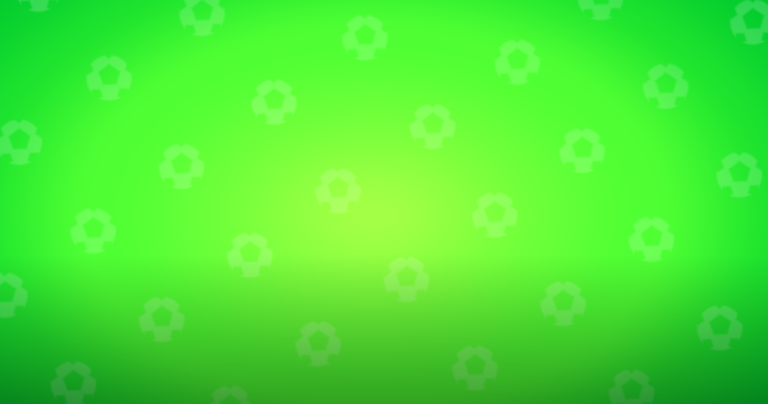
A WebGL 2 fragment shader for this pattern:

```glsl
#version 300 es
precision highp float;

#define STEP_ACROSS vec2(0.3877, -0.0600)
#define STEP_UP vec2(0.2185, 0.1593)
#define FIRST_BALL vec2(0.837, 0.528)
#define BALL_RADIUS 0.056
#define BALL_OPACITY 0.17
#define BALL_TILT 0.35
#define SWAY 0.017
#define GLOW_CENTER vec2(0.925, 0.468)
#define GLOW_RADII vec2(0.948, 0.617)
#define SHADE_TOP 0.37
#define SHADE_DEPTH 0.36

uniform vec2 u_resolution;
out vec4 fragColor;

const float SECTOR = 1.2566371;

float hash(vec2 p) {
  return fract(sin(dot(p, vec2(127.1, 311.7))) * 43758.5);
}

// Folds the plane into one fifth, centred on the +x axis
vec2 foldFive(vec2 p) {
  float a = atan(p.y, p.x);
  a -= SECTOR * floor(a / SECTOR + 0.5);
  return length(p) * vec2(cos(a), sin(a));
}

// Pentagon with one corner on the +x axis
float pentagon(vec2 p, float radius) {
  vec2 f = foldFive(p);
  float h = SECTOR * 0.5;
  return dot(vec2(f.x, abs(f.y)), vec2(cos(h), sin(h))) - radius * cos(h);
}

// Disc with a central patch and five patches cut into its rim
float ballShape(vec2 p) {
  float disc = length(p) - 1.0;
  float c = cos(BALL_TILT), s = sin(BALL_TILT);
  vec2 q = mat2(c, -s, s, c) * (p - vec2(0.02, 0.11));
  float middle = pentagon(q, 0.50);
  vec2 rim = foldFive(q) - vec2(1.03, 0.0);
  float patches = pentagon(vec2(-rim.x, rim.y), 0.29);
  return max(disc, -min(middle, patches));
}

vec3 glow(float d) {
  vec3 c = mix(vec3(0.64, 1.0, 0.27), vec3(0.45, 1.0, 0.23), smoothstep(0.0, 0.45, d));
  c = mix(c, vec3(0.31, 1.0, 0.20), smoothstep(0.32, 0.72, d));
  c = mix(c, vec3(0.14, 0.91, 0.18), smoothstep(0.72, 1.04, d));
  return mix(c, vec3(0.0, 0.79, 0.18), smoothstep(0.92, 1.38, d));
}

void main() {
  vec2 p = gl_FragCoord.xy / u_resolution.y;

  // Elliptical glow, darkened towards the bottom
  vec3 color = glow(length((p - GLOW_CENTER) / GLOW_RADII));

  // Nearest ball of the slanted lattice
  mat2 lattice = mat2(STEP_ACROSS, STEP_UP);
  vec2 cell = floor(inverse(lattice) * (p - FIRST_BALL) + 0.5);
  vec2 center = FIRST_BALL + lattice * cell;

  // Upper rows sway gently sideways
  float upper = smoothstep(0.55, 0.68, center.y);
  center.x += SWAY * upper * sin((center.x - 0.47) * 3.44);

  float d = ballShape((p - center) / BALL_RADIUS) * BALL_RADIUS;
  float blur = 1.2 / u_resolution.y + 0.0015;
  float cover = 1.0 - smoothstep(-blur, blur, d);
  float opacity = BALL_OPACITY * (0.92 + 0.16 * hash(cell));
  color = mix(color, vec3(1.0), cover * opacity);

  color *= 1.0 - SHADE_DEPTH * (1.0 - clamp(p.y / SHADE_TOP, 0.0, 1.0));
  fragColor = vec4(color, 1.0);
}
```
